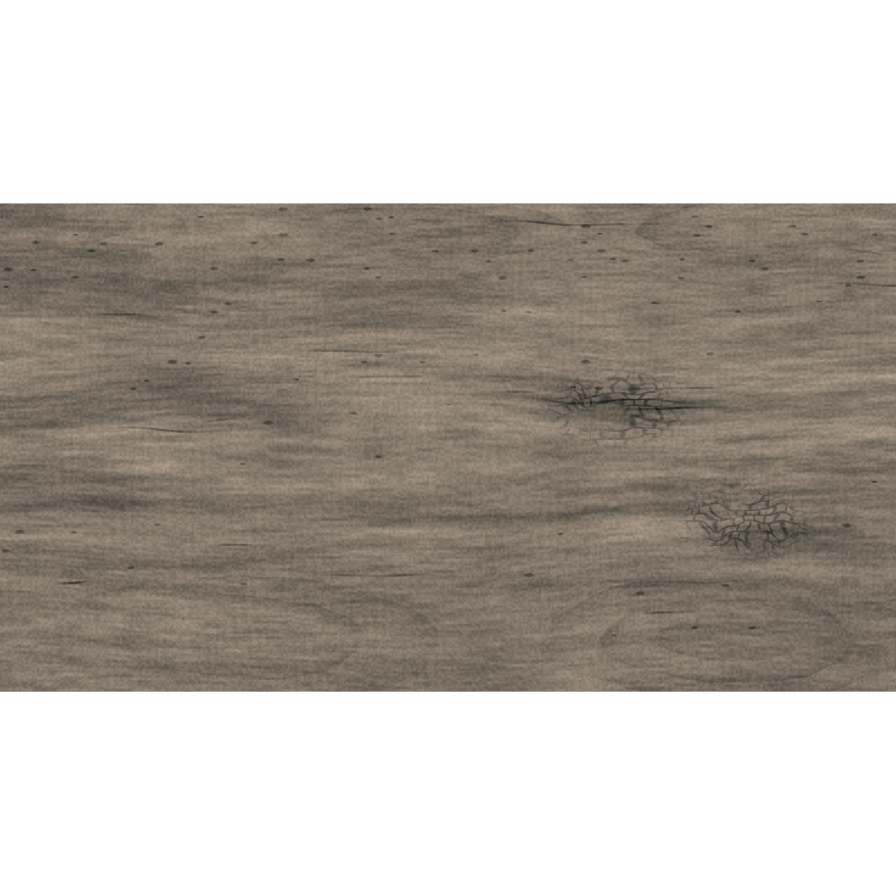
Reproduce this texture procedurally as a Shadertoy shader.

```glsl
// A weathered grey-brown wooden plank lying across a white canvas.
// Stretched value noise gives grain and stains; elliptical distance fields give
// the cathedral rings; loops and cells add cracks, pores and crazed patches.

const vec3 PAPER = vec3(1.0);
const vec3 WOOD = vec3(0.508, 0.465, 0.412);
const vec3 TONE_TINT = vec3(1.0, 0.87, 0.77);   // how each channel follows the tone
const float PLANK_BOTTOM = 0.228;
const float PLANK_TOP = 0.773;
const float EDGE_SOFTNESS = 0.001;
const float STAIN_DEPTH = 0.27;
const float STREAK_DEPTH = 0.21;
const float FIBRE_DEPTH = 0.10;
const float SPECKLE_DEPTH = 0.10;
const float RING_DEPTH = 0.085;
const float CRACK_DEPTH = 0.20;
const float PORE_DEPTH = 0.17;
const float CRAZE_DEPTH = 0.15;
const int KNOTS = 5;
const int CRACKS = 16;

float hash(vec2 p) {
    return fract(sin(dot(p, vec2(127.1, 311.7))) * 43758.5453);
}

float noise(vec2 p) {
    vec2 i = floor(p), f = fract(p);
    f = f * f * (3.0 - 2.0 * f);
    return mix(mix(hash(i), hash(i + vec2(1, 0)), f.x),
               mix(hash(i + vec2(0, 1)), hash(i + vec2(1, 1)), f.x), f.y);
}

float fbm(vec2 p) {
    float sum = 0.0, amp = 0.5;
    for (int i = 0; i < 4; i++) {
        sum += amp * noise(p);
        p = p * 2.03 + 17.3;
        amp *= 0.5;
    }
    return sum / 0.9375;
}

// Growth rings: three flat knots along the top, two broad ones along the bottom
float rings(vec2 p) {
    vec2 bend = vec2(0.05, 0.022) * (vec2(fbm(p * vec2(7, 18)), fbm(p * vec2(9, 25) + 40.0)) - 0.5);
    float dark = 0.0;
    for (int i = 0; i < KNOTS; i++) {
        float k = float(i);
        bool upper = i < 3;
        vec2 centre = upper ? vec2(0.02 + 0.44 * k, 0.745) : vec2(0.27 + 0.54 * (k - 3.0), 0.288);
        vec2 radius = upper ? vec2(0.19, 0.036) : vec2(0.22, 0.072);
        float d = length((p + bend - centre) / radius);
        float phase = d * 3.0 + 0.05;
        float band = fract(phase);
        float ring = pow(band, 4.0) * smoothstep(1.0, 0.93, band);
        float strength = 0.4 + 0.9 * hash(vec2(floor(phase), k));
        float patchy = smoothstep(0.25, 0.65, noise(p * vec2(10, 35) + k * 7.0));
        dark = max(dark, ring * strength * (0.35 + 0.65 * patchy) * smoothstep(1.75, 0.95, d));
    }
    return dark;
}

// Long thin splits that taper towards both ends
float cracks(vec2 p) {
    float dark = 0.0;
    for (int i = 0; i < CRACKS; i++) {
        float k = float(i);
        vec2 centre = vec2(hash(vec2(k, 3.1)), mix(PLANK_BOTTOM, PLANK_TOP, hash(vec2(k, 8.7))));
        float halfLength = mix(0.02, 0.15, pow(hash(vec2(k, 5.3)), 2.0));
        float wobble = 0.010 * (noise(vec2(p.x * 14.0, k * 9.0)) - 0.5);
        float taper = 1.0 - smoothstep(0.3, 1.0, abs(p.x - centre.x) / halfLength);
        float line = 1.0 - smoothstep(0.0004, 0.0022, abs(p.y - centre.y - wobble));
        dark = max(dark, line * taper * (0.4 + 0.6 * noise(vec2(p.x * 45.0, k))));
    }
    return dark;
}

// Short dark pores scattered over the upper part
float pores(vec2 p) {
    vec2 g = p * vec2(65, 105);
    vec2 cell = floor(g);
    vec2 offset = fract(g) - 0.5 - 0.3 * (vec2(hash(cell + 4.0), hash(cell + 9.0)) - 0.5);
    float chance = 0.09 * smoothstep(0.50, 0.70, p.y) * smoothstep(0.3, 0.6, noise(p * vec2(5, 14)));
    float size = mix(0.18, 0.34, hash(cell + 2.0));
    return step(hash(cell), chance) * (1.0 - smoothstep(size * 0.4, size, length(offset * vec2(0.7, 1.0))));
}

// Two patches of brick-like crazing
float crazing(vec2 p) {
    vec2 g = p * vec2(62, 100) + 1.6 * vec2(noise(p * 60.0), noise(p * 55.0 + 20.0));
    g.x += 0.5 * mod(floor(g.y), 2.0);
    vec2 border = 0.5 - abs(fract(g) - 0.5);
    float line = 1.0 - smoothstep(0.04, 0.20, min(border.x, border.y));
    float area = 0.0;
    for (int i = 0; i < 2; i++) {
        vec2 centre = vec2(0.69, 0.545) + float(i) * vec2(0.14, -0.125);
        float d = length((p - centre) / vec2(0.085, 0.048));
        area = max(area, smoothstep(1.15, 0.45, d));
    }
    return line * area * smoothstep(0.2, 0.6, noise(p * 45.0 + 8.0));
}

void mainImage(out vec4 fragColor, in vec2 fragCoord) {
    vec2 p = fragCoord / iResolution.xy;

    // Grain follows a gently bent horizontal direction
    vec2 q = p + vec2(0.0, 0.022 * (noise(p * vec2(4, 9)) - 0.5));
    float middle = smoothstep(0.32, 0.42, p.y) * smoothstep(0.72, 0.56, p.y);

    float tone = STAIN_DEPTH * mix(0.65, 1.15, middle) * (fbm(q * vec2(4.5, 20)) - 0.5);
    tone += STREAK_DEPTH * mix(0.75, 1.2, middle) * (fbm(q * vec2(7, 75) + 31.0) - 0.5);
    tone += FIBRE_DEPTH * (noise(q * vec2(38, 300)) - 0.5);
    tone += SPECKLE_DEPTH * (noise(p * 400.0) - 0.5);
    tone -= RING_DEPTH * rings(p);
    tone -= CRACK_DEPTH * cracks(p);
    tone -= PORE_DEPTH * pores(p);
    tone -= CRAZE_DEPTH * crazing(p);

    // Plank cut out of the white canvas
    float plank = smoothstep(-EDGE_SOFTNESS, EDGE_SOFTNESS, min(p.y - PLANK_BOTTOM, PLANK_TOP - p.y));
    fragColor = vec4(mix(PAPER, WOOD + TONE_TINT * tone, plank), 1.0);
}
```
